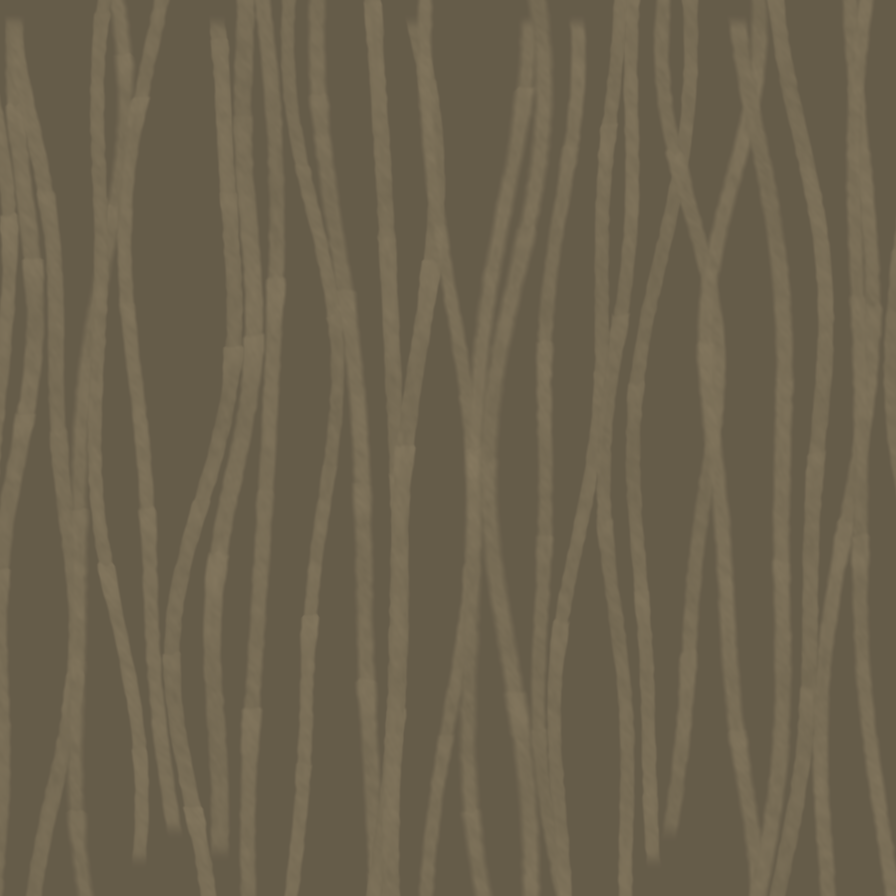
A three.js fragment shader for this pattern:

```glsl
varying vec2 vUv;

float hash(vec2 p) {
  p = fract(p * vec2(0.1731, 0.2379) + 0.13);
  p += dot(p, p.yx + 31.32);
  return fract((p.x + p.y) * p.x * 17.3);
}

float noise(vec2 p) {
  vec2 cell = floor(p), f = fract(p);
  f = f * f * (3.0 - 2.0 * f);
  return mix(mix(hash(cell), hash(cell + vec2(1.0, 0.0)), f.x),
             mix(hash(cell + vec2(0.0, 1.0)), hash(cell + 1.0), f.x), f.y);
}

// Horizontal position of a stem at height y
float stemPath(float id, float y) {
  float slow = mix(3.5, 6.5, hash(vec2(id, 1.0)));
  float quick = mix(8.0, 13.0, hash(vec2(id, 2.0)));
  float shift = 0.024 * (hash(vec2(id, 3.0)) - 0.5);
  return (id + 0.5) / 25.0 + shift
    + mix(0.018, 0.034, hash(vec2(id, 4.0))) * sin(y * slow + 6.283 * hash(vec2(id, 5.0)))
    + 0.009 * sin(y * quick + 6.283 * hash(vec2(id, 6.0)));
}

void main() {
  vec2 p = vUv;
  vec3 ground = vec3(0.397, 0.360, 0.287);
  vec3 barkDark = vec3(0.445, 0.404, 0.318);
  vec3 barkLight = vec3(0.520, 0.470, 0.372);
  vec3 color = ground;

  for (int i = -2; i < 27; i++) {
    float id = float(i) + 7.0;
    float x = stemPath(float(i), p.y);
    float slope = (stemPath(float(i), p.y + 0.004) - x) / 0.004;
    float side = (p.x - x) / sqrt(1.0 + slope * slope);

    // Irregular joints: a crisp upper rim that fades downwards
    float along = (1.0 - p.y) * mix(3.5, 6.0, hash(vec2(id, 11.0))) + 9.0 * hash(vec2(id, 12.0));
    along += 0.03 * (noise(vec2(side * 160.0 + id * 9.0, p.y * 40.0)) - 0.5);
    float joint = hash(vec2(floor(along), id + 40.0));
    float f = fract(along);
    float knot = joint * smoothstep(0.0, 0.025, f) * (1.0 - smoothstep(0.06, 0.12 + 0.2 * joint, f));

    // Width, ragged rim and softness
    float rough = noise(vec2(p.x * 60.0 + id * 7.0, p.y * 110.0)) - 0.5;
    float halfWidth = mix(0.0074, 0.0098, hash(vec2(id, 13.0)))
      + 0.0022 * knot + 0.0016 * rough;
    float soft = mix(0.0018, 0.0048, pow(hash(vec2(id, 14.0)), 2.0));
    float cover = 1.0 - smoothstep(halfWidth - soft, halfWidth + soft, abs(side));

    // Some stems stop short of the canvas border
    float top = hash(vec2(id, 15.0)) < 0.2 ? 0.985 : 1.1;
    float bottom = hash(vec2(id, 16.0)) < 0.18 ? 0.02 + 0.05 * hash(vec2(id, 17.0)) : -0.1;
    cover *= smoothstep(bottom, bottom + 0.025, p.y) * (1.0 - smoothstep(top - 0.02, top, p.y));

    // Mottled bark with slanted flecks
    vec2 bark = vec2(side * 95.0 + id * 13.0, p.y * 85.0 + side * 60.0);
    float tone = 0.46 + 0.34 * (noise(bark) - 0.5)
      + 0.22 * (noise(bark * 2.1 + 5.0) - 0.5)
      + 0.35 * (noise(vec2(id * 3.0, p.y * 9.0)) - 0.5)
      + 0.35 * knot - 0.12 * smoothstep(0.4, 1.0, abs(side) / halfWidth);
    color = mix(color, mix(barkDark, barkLight, clamp(tone, 0.0, 1.15)), cover * 0.93);
  }
  gl_FragColor = vec4(color, 1.0);
}
```
